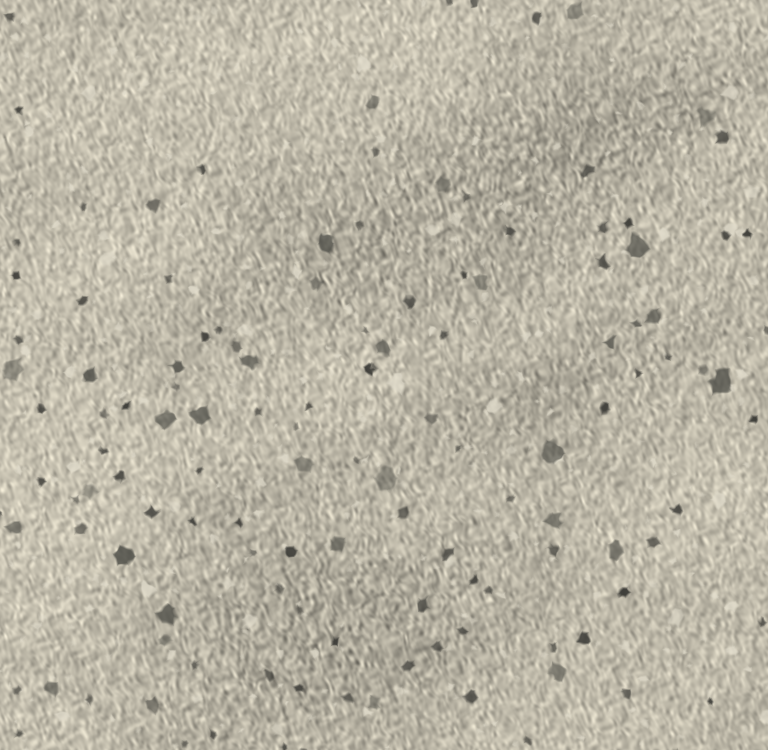
A Shadertoy shader for this texture:

```glsl
// Weathered warm-grey stone: fine short grain, soft stains, dark and pale mineral chips.

const vec3  STONE       = vec3(0.722, 0.702, 0.641);
const vec3  DARK_CHIP   = vec3(0.215, 0.215, 0.200);
const vec3  GREY_CHIP   = vec3(0.310, 0.310, 0.285);
const vec3  PALE_CHIP   = vec3(0.885, 0.865, 0.800);
const vec2  GRAIN_SIZE  = vec2(0.0046, 0.0068); // width and length of one grain
const float GRAIN_ANGLE = 0.40;                 // lean from the vertical
const float GRAIN_DEPTH = 0.37;
const float STAIN_DEPTH = 0.18;
const float EDGE        = 0.0024;               // softness of chip outlines
const float TAU         = 6.2832;

float hash(vec2 p) {
    return fract(sin(dot(p, vec2(127.1, 311.7))) * 43758.5453);
}

float noise(vec2 p) {
    vec2 i = floor(p), f = fract(p);
    f = f * f * (3.0 - 2.0 * f);
    return mix(mix(hash(i), hash(i + vec2(1, 0)), f.x),
               mix(hash(i + vec2(0, 1)), hash(i + vec2(1, 1)), f.x), f.y);
}

float fbm(vec2 p) {
    float sum = 0.0, amp = 0.5;
    for (int i = 0; i < 5; i++) {
        sum += amp * noise(p);
        p = p * 2.03 + 17.3;
        amp *= 0.55;
    }
    return sum;
}

vec2 rotate(vec2 p, float a) {
    float c = cos(a), s = sin(a);
    return vec2(c * p.x - s * p.y, s * p.x + c * p.y);
}

// Soft round spot, stretched along a rising diagonal
float patchAt(vec2 p, vec2 center, vec2 size) {
    vec2 v = rotate(p - center, -0.35) / size;
    return exp(-dot(v, v));
}

// Embossed short strokes, mixed with finer grit
float grain(vec2 p) {
    vec2 bend = vec2(noise(p * 60.0), noise(p * 60.0 + 31.0)) - 0.5;
    vec2 q = rotate(p + 0.005 * bend, -GRAIN_ANGLE) / GRAIN_SIZE;
    float relief = noise(q) - noise(q + vec2(0.8, -0.6));
    float cross = noise(rotate(q, 0.9) * 0.85 + 57.0) - 0.5;
    return 0.65 * relief + 0.65 * cross;
}

// Opacity of angular chips scattered one per cell at most
float chips(vec2 p, float cell, float density, vec2 radii, float minOpacity, float seed) {
    float cover = 0.0;
    float edge = max(EDGE, 1.0 / iResolution.y);
    vec2 home = floor(p / cell);
    for (int y = -1; y <= 1; y++)
    for (int x = -1; x <= 1; x++) {
        vec2 id = home + vec2(x, y);
        vec2 key = id + seed;
        if (hash(key) > density) continue;
        vec2 center = (id + vec2(hash(key + 3.1), hash(key + 5.7))) * cell;
        float size = hash(key + 8.3);
        float radius = mix(radii.x, radii.y, size * size);
        float d = -1.0;
        for (int k = 0; k < 6; k++) {
            float h = hash(key + 11.9 + 2.3 * float(k));
            float a = TAU * (float(k) + 0.7 * h) / 6.0;
            float reach = radius * mix(0.65, 1.1, fract(h * 37.0));
            d = max(d, dot(p - center, vec2(cos(a), sin(a))) - reach);
        }
        float opacity = mix(minOpacity, 1.0, hash(key + 27.1));
        cover = max(cover, opacity * smoothstep(edge, -edge, d));
    }
    return cover;
}

void mainImage(out vec4 fragColor, in vec2 fragCoord) {
    vec2 p = fragCoord / iResolution.y;

    // Broad stains and worn light areas
    float stain = 0.9 * patchAt(p, vec2(0.60, 0.71), vec2(0.33, 0.12))
                + 0.9 * patchAt(p, vec2(0.45, 0.17), vec2(0.24, 0.13))
                + 0.5 * patchAt(p, vec2(0.70, 0.47), vec2(0.30, 0.05))
                + 0.5 * patchAt(p, vec2(0.92, 0.88), vec2(0.20, 0.06))
                - 0.4 * patchAt(p, vec2(0.06, 0.40), vec2(0.25, 0.15));
    float cloud = fbm(rotate(p, -0.35) * vec2(5.0, 9.0)) - 0.53;
    float tone = 1.0 - STAIN_DEPTH * (0.85 * stain + 0.9 * cloud - 0.22);

    // Grain, rougher inside the stains
    float depth = GRAIN_DEPTH * (0.88 + 0.35 * clamp(stain, 0.0, 1.0));
    vec3 color = STONE * (tone + depth * grain(p));

    // Chips with slightly ragged outlines, dark ones gathered low and left
    vec2 q = p + 0.005 * (vec2(noise(p * 130.0), noise(p * 130.0 + 9.0)) - 0.5);
    float gather = smoothstep(1.25, 0.45, p.y + 0.35 * p.x);
    float specks = chips(q, 0.026, 0.32, vec2(0.0025, 0.0052), 0.45, 11.0);
    float pale   = chips(q, 0.070, 0.28, vec2(0.0055, 0.0110), 0.65, 41.0);
    float grey   = chips(q, 0.085, 0.09 + 0.20 * gather, vec2(0.0080, 0.0170), 0.45, 73.0);
    float dark   = chips(q, 0.055, 0.07 + 0.26 * gather, vec2(0.0045, 0.0095), 0.50, 97.0);
    color = mix(color, PALE_CHIP, 0.85 * max(specks, pale));
    color = mix(color, GREY_CHIP, 0.88 * grey);
    color = mix(color, DARK_CHIP, 0.94 * dark);

    fragColor = vec4(clamp(color, 0.0, 1.0), 1.0);
}
```
